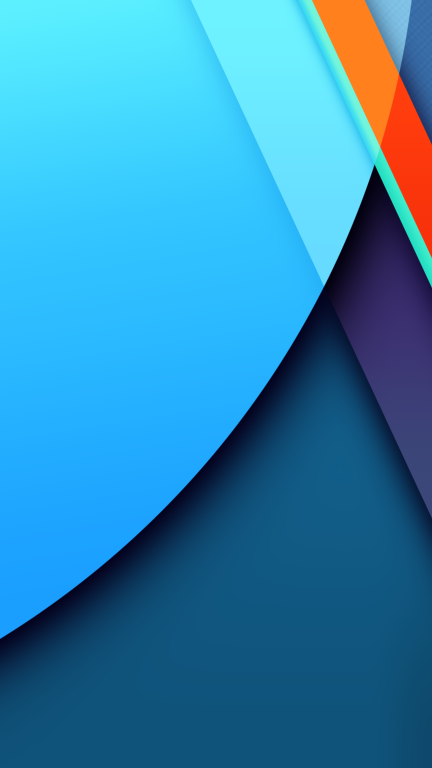
A Shadertoy shader for this background:

```glsl
// Draws a large glossy blue disc over slanted paper-like stripes with soft shadows.

// Smooth step from 0 to 1 where the signed distance d passes zero.
float cover(float d) {
    float blur = 0.8 / iResolution.x;
    return smoothstep(-blur, blur, d);
}

// Shadow strength falling off with distance from a casting edge.
float shadow(float d, float reach) {
    return exp(-pow(max(d, 0.0) / reach, 1.4));
}

// Faint woven grain made of layered sines.
float weave(vec2 p) {
    return sin(p.x * 420.0) * sin(p.y * 420.0) + 0.5 * sin((p.x + p.y) * 297.0);
}

// Stripes seen directly, outside the disc.
vec3 openLayers(vec2 p, float slant, float rim) {
    vec3 navy = vec3(0.015, 0.01, 0.12);
    float rimShade = shadow(rim, 0.085);

    // Deep blue ground
    vec3 ground = mix(vec3(0.07, 0.385, 0.56), vec3(0.06, 0.325, 0.48),
                      smoothstep(0.8, 1.75, p.y));
    ground *= 1.0 - 0.12 * smoothstep(0.85, 1.0, p.x) * smoothstep(1.2, 1.7, p.y);
    ground = mix(ground, navy, 0.75 * shadow((0.442 - slant) * 0.907, 0.045));
    ground = mix(ground, navy, rimShade);

    // Purple stripe
    vec3 purple = mix(vec3(0.245, 0.19, 0.46), vec3(0.23, 0.28, 0.47),
                      smoothstep(0.65, 1.15, p.y));
    purple = mix(purple, vec3(0.06, 0.03, 0.2), 0.75 * shadow((0.69 - slant) * 0.907, 0.04));
    purple = mix(purple, vec3(0.01, 0.0, 0.06), rimShade);

    // Teal and red stripes, then the slate corner
    vec3 teal = mix(vec3(0.14, 0.87, 0.76), vec3(0.25, 0.93, 0.8), smoothstep(0.69, 0.722, slant));
    vec3 red = mix(vec3(1.0, 0.24, 0.05), vec3(0.97, 0.19, 0.04), smoothstep(0.2, 0.6, p.y));
    vec3 slate = vec3(0.22, 0.43, 0.66) + 0.012 * weave(p);
    slate = mix(slate, vec3(0.1, 0.16, 0.34), 0.8 * shadow((slant - 0.844) * 0.907, 0.03));

    vec3 col = mix(ground, purple, cover(slant - 0.442));
    col = mix(col, teal, cover(slant - 0.69));
    col = mix(col, red, cover(slant - 0.722));
    return mix(col, slate, cover(slant - 0.844));
}

// Stripes tinted by the translucent disc.
vec3 discLayers(vec2 p, float slant) {
    // Cyan to azure gradient
    float fall = p.y + 0.16 * p.x;
    vec3 sky = mix(vec3(0.37, 0.95, 1.0), vec3(0.2, 0.78, 1.0), smoothstep(-0.1, 0.65, fall));
    sky = mix(sky, vec3(0.1, 0.62, 1.0), smoothstep(0.4, 1.5, fall));
    sky = mix(sky, vec3(0.1, 0.62, 0.92), 0.35 * shadow((0.442 - slant) * 0.907, 0.03));

    // Pale stripe with a blue shade beside the teal one
    vec3 pale = mix(vec3(0.43, 0.95, 1.0), vec3(0.4, 0.86, 1.0), smoothstep(0.0, 0.6, p.y));
    pale = mix(pale, vec3(0.12, 0.72, 0.92), 0.7 * shadow((0.69 - slant) * 0.907, 0.014));

    // Teal and orange stripes, then the hazy corner
    vec3 teal = mix(vec3(0.22, 0.86, 0.95), vec3(0.45, 0.96, 0.86), smoothstep(0.69, 0.712, slant));
    vec3 orange = vec3(1.0, 0.5, 0.11);
    vec3 haze = vec3(0.5, 0.76, 0.9) + 0.012 * weave(p);
    haze = mix(haze, vec3(0.3, 0.48, 0.62), 0.8 * shadow((slant - 0.844) * 0.907, 0.025));

    vec3 col = mix(sky, pale, cover(slant - 0.442));
    col = mix(col, teal, cover(slant - 0.69));
    col = mix(col, orange, cover(slant - 0.722));
    return mix(col, haze, cover(slant - 0.844));
}

void mainImage(out vec4 fragColor, in vec2 fragCoord) {
    // Canvas widths, with y measured down from the top edge
    vec2 p = vec2(fragCoord.x, iResolution.y - fragCoord.y) / iResolution.x;
    float slant = p.x - 0.465 * p.y;
    float rim = length(p - vec2(-1.067, -0.255)) - 2.036;

    vec3 col = mix(discLayers(p, slant), openLayers(p, slant, rim), cover(rim));
    fragColor = vec4(clamp(col, 0.0, 1.0), 1.0);
}
```
